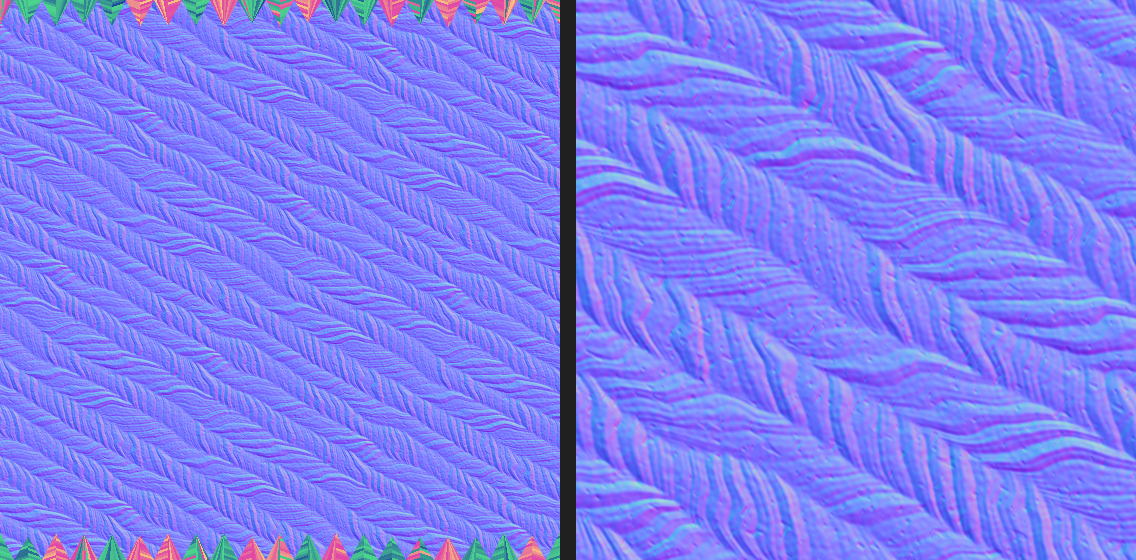
Left: the whole. Right: its middle third, enlarged.
Give the GLSL for this texture map, as a WebGL 2 fragment shader.

```glsl
#version 300 es
precision highp float;
// Tangent-space normal map of a diagonal herringbone of twisted fibre strands.
// Level and steep strands are two overlapping height fields joined by a soft
// maximum, then differentiated; striped cones trim the top and bottom edges.

#define TILE 0.315          // side of the repeating square
#define PAIRS 4.0           // strand pairs per tile
#define LEVEL_FIBRES 12.0   // fibres along one tile of level strand
#define STEEP_FIBRES 17.0   // fibres along one tile of steep strand
#define WIGGLE 0.24         // waviness of strand borders, in pairs
#define DOME 0.0021         // strand roundness
#define GROOVE 0.0019       // fibre relief
#define GRAIN 0.00050       // surface roughness
#define SOFTNESS 0.0009     // blending where strands meet
#define CURL 1.2            // bending of fibres towards strand borders
#define CONES 20.0          // cones along an edge
#define CONE_HEIGHT 0.046

out vec4 fragColor;
uniform vec2 u_resolution;

float hash(vec2 p) {
    vec3 q = fract(vec3(p.xyx) * 0.1031);
    q += dot(q, q.yzx + 33.33);
    return fract((q.x + q.y) * q.z);
}

// Value noise that wraps after the given number of cells
float noise(vec2 p, vec2 period) {
    vec2 i = floor(p), f = fract(p);
    f = f * f * (3.0 - 2.0 * f);
    float a = hash(mod(i, period));
    float b = hash(mod(i + vec2(1, 0), period));
    float c = hash(mod(i + vec2(0, 1), period));
    float d = hash(mod(i + 1.0, period));
    return mix(mix(a, b, f.x), mix(c, d, f.x), f.y);
}

// Soft ridges, one per unit, of random height
float ridges(float a, float count, float seed) {
    float f = fract(a) * 2.0 - 1.0;
    float bump = 1.0 - f * f;
    float size = hash(vec2(mod(floor(a), count), seed));
    return bump * mix(bump, 1.0, 0.4) * (0.25 + size * size);
}

// One family of strands; t runs along, s counts pairs, bend displaces borders
float strands(float t, float s, float bend, float count, float lean, float seed) {
    float id = mod(floor(s), PAIRS);
    float w = (fract(s) - 0.5) * 2.0;
    float edge = w + 2.0 * bend;
    float a = t * count + lean * (w + CURL * w * w * w) + hash(vec2(id, seed));
    a += 1.3 * noise(vec2(t * 6.0, id), vec2(6.0, PAIRS));
    a += 0.5 * noise(vec2(t * 13.0, s * 6.0), vec2(13.0, 6.0 * PAIRS));
    float fibre = ridges(a, count, id + seed);
    fibre += 0.25 * ridges(a * 3.0 + 0.4 * w, count * 3.0, id + seed + 11.0);
    fibre *= 1.0 - 0.5 * smoothstep(0.3, 0.65, abs(edge));
    return DOME * (1.0 - 4.0 * edge * edge) + GROOVE * fibre;
}

float softMax(float a, float b) {
    float k = max(SOFTNESS - abs(a - b), 0.0) / SOFTNESS;
    return max(a, b) + 0.25 * k * k * SOFTNESS;
}

float height(vec2 p) {
    // Frame of the strands, turned thirty degrees
    float t = dot(p, vec2(0.866, 0.5)) / TILE;
    float v = dot(p, vec2(-0.5, 0.866)) / TILE;
    float s = v * PAIRS;
    float bend = WIGGLE * (noise(vec2(t * 5.0, s * 1.5), vec2(5.0, 1.5 * PAIRS)) - 0.5);

    float steep = strands(t, s + 0.25, bend, STEEP_FIBRES, -1.5, 3.0);
    float level = strands(t, s - 0.25, bend, LEVEL_FIBRES, 1.75, 23.0);

    // Fine grain with scattered pits
    float grain = noise(vec2(t, v) * 115.0, vec2(115.0));
    grain += 0.8 * noise(vec2(t, v) * 67.0, vec2(67.0));
    grain -= 1.1 * smoothstep(0.8, 0.95, noise(vec2(t, v) * 83.0 + 5.0, vec2(83.0)));

    return softMax(steep, level) + GRAIN * grain;
}

vec3 strandNormal(vec2 p) {
    float e = max(0.0010, 0.5 / u_resolution.y);
    float dx = height(p + vec2(e, 0)) - height(p - vec2(e, 0));
    float dy = height(p + vec2(0, e)) - height(p - vec2(0, e));
    return 0.5 + 0.5 * normalize(vec3(-dx, dy, 2.0 * e));
}

// Hot or cold stripe colour
vec3 stripeColour(float hot, float k) {
    vec3 warm = mix(vec3(0.88, 0.27, 0.66), vec3(0.96, 0.78, 0.48), k * k);
    vec3 cold = mix(vec3(0.12, 0.28, 0.60), vec3(0.30, 0.84, 0.55), sqrt(k));
    return mix(cold, warm, step(0.5, hot));
}

// Cones standing on an edge; y is the distance from that edge
vec3 addCones(vec3 base, float x, float y, float seed, float px) {
    float cell = floor(x * CONES + 0.5);
    float id = mod(cell, CONES);
    float dx = x - cell / CONES;
    float tall = CONE_HEIGHT * (0.88 + 0.2 * hash(vec2(id, seed)));
    float halfWidth = 0.5 / CONES * (1.0 - y / tall);
    float side = step(0.0, dx);
    // Chevron bands on most faces, fanned bands on the others
    float chevron = (y + 0.35 * abs(dx)) * 230.0;
    float fan = abs(dx) / max(halfWidth, 0.001) * 6.0;
    float fanned = step(0.65, hash(vec2(id + side * 31.0, seed + 3.0)));
    float band = floor(mix(chevron, fan, fanned));
    float tone = hash(vec2(band + id * 13.0, seed + side * 5.0));
    float hot = hash(vec2(id, seed + 9.0)) * 0.7 + 0.3 * hash(vec2(band, id + side));
    vec3 colour = stripeColour(hot, tone);
    return mix(base, colour, smoothstep(-px, px, halfWidth - abs(dx)));
}

void main() {
    vec2 uv = gl_FragCoord.xy / u_resolution;
    float px = 0.7 / u_resolution.x;
    vec3 colour = strandNormal(vec2(uv.x, 1.0 - uv.y));
    colour = addCones(colour, uv.x, uv.y, 1.0, px);
    colour = addCones(colour, uv.x, 1.0 - uv.y, 21.0, px);
    fragColor = vec4(colour, 1.0);
}
```
